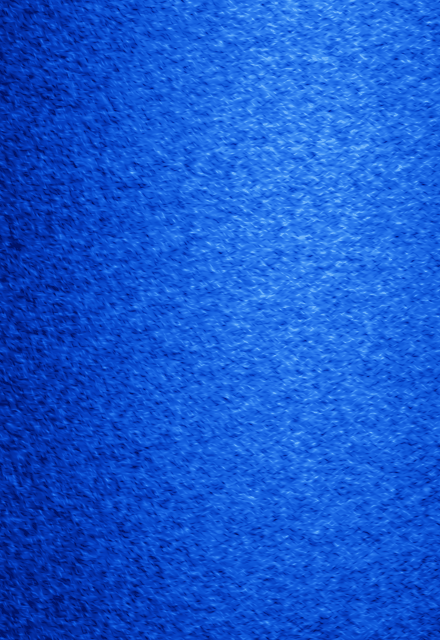
Reproduce this texture procedurally as a Shadertoy shader.

```glsl
// Blue felt lit by a soft glow at the upper right, fading to a dark left edge.
// Cellular noise scatters short light and dark fibres along a turning nap;
// their sum shifts the broad light, which then picks a colour from a ramp.

#define FIBRE_CELLS   200.0            // finest fibre cells per canvas height
#define FIBRE_SHAPE   vec2(0.70, 0.24) // half length and half width, in cells
#define FIBRE_JITTER  1.3              // spread of fibre angles, radians
#define NAP_LEFT     -0.60             // nap angle at the left edge
#define NAP_RIGHT     0.0              // nap angle towards the right
#define GRAIN         0.46             // contrast of the fibres
#define GLOW_CENTRE   vec2(0.69, 0.78)
#define GLOW_WIDTH    0.25             // squared horizontal falloff
#define GLOW_DROP     0.76             // vertical darkening

const int STOPS = 8;
const vec3 RAMP[STOPS] = vec3[STOPS](
    vec3(0.00, 0.08, 0.42), vec3(0.01, 0.16, 0.60),
    vec3(0.02, 0.24, 0.75), vec3(0.05, 0.33, 0.84),
    vec3(0.10, 0.40, 0.89), vec3(0.17, 0.48, 0.93),
    vec3(0.27, 0.58, 0.96), vec3(0.43, 0.70, 0.98));

// Four random values in 0..1 for one cell
vec4 hash4(vec2 cell) {
    vec4 q = fract(cell.xyxy * vec4(0.1031, 0.1030, 0.0973, 0.1099));
    q += dot(q, q.wzxy + 33.33);
    return fract((q.xxyz + q.yzzw) * q.zywx);
}

// Signed sum of the soft fibres near p, one per cell
float fibres(vec2 p, float cells, float seed, float aspect) {
    vec2 q = p * cells;
    vec2 base = floor(q);
    float sum = 0.0;
    for (int j = -1; j <= 1; j++)
    for (int i = -1; i <= 1; i++) {
        vec2 cell = base + vec2(i, j);
        vec4 rnd = hash4(cell + seed);
        float across = cell.x / (cells * aspect);
        float nap = mix(NAP_LEFT, NAP_RIGHT, smoothstep(0.0, 0.8, across));
        float angle = nap + (rnd.z - 0.5) * FIBRE_JITTER;
        vec2 along = vec2(cos(angle), sin(angle));
        vec2 d = q - cell - rnd.xy;
        vec2 local = vec2(dot(d, along), dot(d, vec2(-along.y, along.x)));
        local /= FIBRE_SHAPE;
        sum += (2.0 * rnd.w - 1.0) * exp(-dot(local, local));
    }
    return sum;
}

// Broad light over the canvas
float glow(vec2 uv) {
    vec2 d = uv - GLOW_CENTRE;
    float column = exp(-d.x * d.x / GLOW_WIDTH);
    float fade = 0.82 - GLOW_DROP * d.y * d.y;
    return 1.10 * column * fade - 0.08;
}

// Colour for a tone, with 0 and 1 one stop inside the ramp ends
vec3 dye(float tone) {
    float s = clamp(tone * 5.0 + 1.0, 0.0, float(STOPS) - 1.001);
    int k = int(s);
    return mix(RAMP[k], RAMP[k + 1], fract(s));
}

void mainImage(out vec4 fragColor, in vec2 fragCoord) {
    vec2 uv = fragCoord / iResolution.xy;
    float aspect = iResolution.x / iResolution.y;
    vec2 p = fragCoord / iResolution.y;

    // Fine, medium and coarse fibres
    float grain = 0.0;
    float cells = FIBRE_CELLS;
    float weight = 1.0;
    for (int layer = 0; layer < 3; layer++) {
        grain += weight * fibres(p, cells, 17.0 + 61.0 * float(layer), aspect);
        cells *= 0.66;
        weight *= 0.72;
    }

    float light = glow(uv);
    float tone = light + GRAIN * grain * mix(0.7, 1.0, clamp(light, 0.0, 1.0));
    fragColor = vec4(dye(tone), 1.0);
}
```
